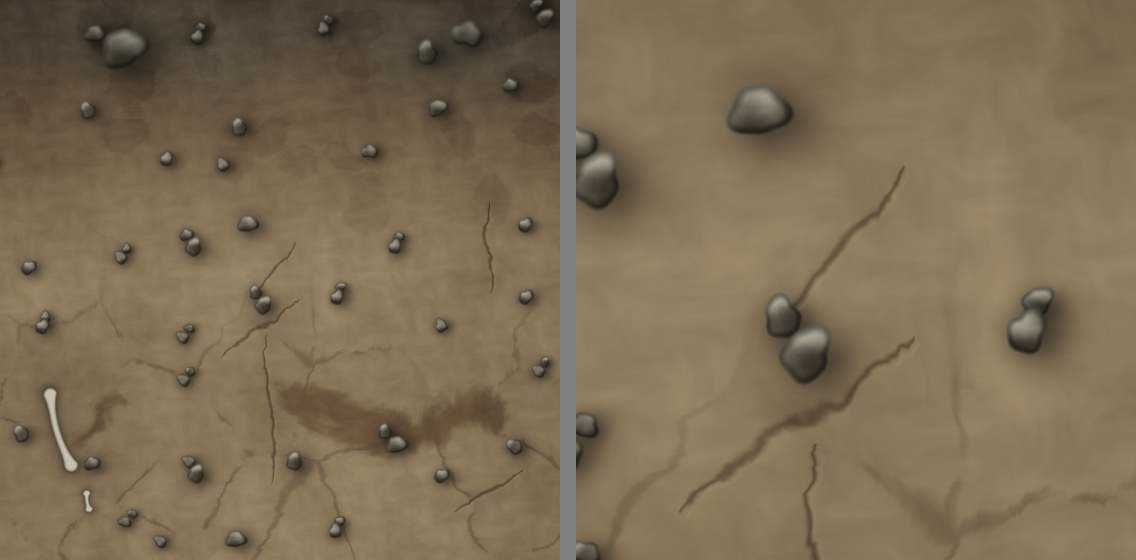
Left, the full canvas; right, a detail of the centre.
Reproduce this texture procedurally as a WebGL 2 fragment shader.

```glsl
#version 300 es
precision highp float;
uniform vec2 u_resolution;
out vec4 outColor;

#define SOIL_DARK vec3(0.32, 0.26, 0.19)
#define SOIL_LIGHT vec3(0.585, 0.51, 0.39)
#define MUD vec3(0.35, 0.265, 0.19)
#define STONE_DARK vec3(0.23, 0.20, 0.16)
#define STONE_LIGHT vec3(0.71, 0.68, 0.61)
#define BONE vec3(0.78, 0.75, 0.67)
#define STONE_CELLS 8.0
#define STONE_CHANCE 0.45
#define PLATE_CELLS 5.0
#define CRACK_WIDTH 0.0022

vec2 hash2(vec2 p) {
    vec3 q = fract(p.xyx * vec3(0.1031, 0.1030, 0.0973));
    q += dot(q, q.yzx + 33.33);
    return fract((q.xx + q.yz) * q.zy);
}

// Layered sines, each octave bending the next
float mottle(vec2 p) {
    float sum = 0.0, amp = 0.5;
    for (int i = 0; i < 5; i++) {
        p = mat2(0.8, 0.6, -0.6, 0.8) * p * 1.9 + 1.7;
        p += 0.9 * sin(p.yx * 0.8);
        sum += amp * sin(p.x) * sin(p.y);
        amp *= 0.55;
    }
    return sum;
}

// Cellular noise: nearest distance, gap to the second, cell value
vec3 cellular(vec2 p) {
    vec2 cell = floor(p);
    float near = 9.0, next = 9.0, id = 0.0;
    for (int j = -1; j <= 1; j++)
    for (int i = -1; i <= 1; i++) {
        vec2 c = cell + vec2(i, j);
        float d = length(c + hash2(c) - p);
        if (d < near) { next = near; near = d; id = hash2(c + 41.0).x; }
        else next = min(next, d);
    }
    return vec3(near, next - near, id);
}

// Distance to a segment, and the position along it
vec2 segment(vec2 p, vec2 a, vec2 b) {
    vec2 ab = b - a;
    float t = clamp(dot(p - a, ab) / dot(ab, ab), 0.0, 1.0);
    return vec2(length(p - a - ab * t), t);
}

// Faceted pebble lit from the upper left, with a soft shadow
void stone(inout vec3 col, vec2 p, vec2 center, float r, float seed) {
    vec2 d = (p - center) / r;
    vec2 s = (d - vec2(0.45, -0.3)) * vec2(0.7, 0.85);
    col *= 1.0 - 0.48 * exp(-dot(s, s));
    float turn = seed * 6.28;
    vec2 q = mat2(cos(turn), sin(turn), -sin(turn), cos(turn)) * d;
    float ang = atan(q.y, q.x);
    float shape = length(q * vec2(0.95, 1.25)) + 0.09 * sin(3.0 * ang + turn) + 0.05 * sin(5.0 * ang);
    float soft = 0.08 + 1.0 / (u_resolution.y * r);
    float facet = 0.3 * sin(q.x * 3.0 + turn) + 0.12 * mottle(q * 1.5 + turn);
    float lit = smoothstep(-0.65, 0.8, dot(d, vec2(-0.45, 0.7)) + facet);
    vec3 rock = mix(STONE_DARK, STONE_LIGHT * (0.85 + 0.15 * seed), lit);
    rock *= 1.0 - 0.45 * smoothstep(0.6, 1.0, shape);
    rock *= 1.0 - 0.2 * smoothstep(0.7, 1.0, center.y);
    col = mix(col, rock, 1.0 - smoothstep(1.0 - soft, 1.0 + soft, shape));
}

// Knobbed, slightly bowed bone
void bone(inout vec3 col, vec2 p, vec2 a, vec2 b, float w) {
    vec2 s = segment(p, a, b);
    float bow = 0.06 * length(b - a) * sin(3.14 * s.y);
    s = segment(p - vec2(-bow, 0.0), a, b);
    float d = s.x - w * (0.6 + 0.7 * pow(abs(2.0 * s.y - 1.0), 4.0));
    float soft = 0.0012 + 0.5 / u_resolution.y;
    col *= 1.0 - 0.4 * exp(-max(d, 0.0) / w);
    vec3 tone = BONE * (0.82 + 0.18 * smoothstep(0.0, -w * 0.6, d));
    col = mix(col, tone, 1.0 - smoothstep(-soft, soft, d));
}

void main() {
    vec2 uv = gl_FragCoord.xy / u_resolution;
    float broad = mottle(uv * 4.0), mid = mottle(uv * 13.0 + 7.0);
    float fine = mottle(uv * vec2(45.0, 60.0));
    vec2 warp = 0.022 * vec2(mid, mottle(uv * 12.0 + 23.0));

    // Soil tone: pale middle, dim sides, shaded top
    float y = uv.y + 0.07 * broad;
    float low = 1.0 - smoothstep(0.3, 0.6, y);
    float tone = 0.99 - 0.92 * smoothstep(0.45, 1.0, y) - 0.25 * smoothstep(0.96, 1.02, y);
    tone -= 0.15 * pow(2.0 * uv.x - 1.0, 2.0) + 0.1 * low;
    tone += 0.13 * broad + 0.13 * mid + 0.11 * fine;

    // Washed blots and worn plates
    vec3 blot = cellular(uv * 11.0 + warp * 14.0);
    float wash = (1.0 - smoothstep(0.38, 0.46, blot.x)) * step(0.6, blot.z);
    tone -= wash * mix(0.06, 0.13, smoothstep(0.5, 0.8, uv.y));
    vec3 plate = cellular((uv + warp) * PLATE_CELLS + 3.0);
    float worn = low * smoothstep(-0.1, 0.3, broad + mid + 0.1);
    tone += low * 0.12 * (plate.z - 0.5);
    tone -= worn * (0.28 * (1.0 - smoothstep(0.01, 0.05, plate.y)) + 0.12 * exp(-plate.y * 9.0));

    // Long cracks with a pale lip
    vec4 cracks[5] = vec4[5](vec4(0.47, 0.40, 0.49, 0.14), vec4(0.46, 0.475, 0.53, 0.56),
        vec4(0.40, 0.36, 0.53, 0.47), vec4(0.865, 0.64, 0.875, 0.48), vec4(0.81, 0.08, 0.93, 0.16));
    for (int i = 0; i < 5; i++) {
        vec2 q = uv + warp * 0.6;
        vec2 s = segment(q, cracks[i].xy, cracks[i].zw);
        float width = CRACK_WIDTH * (0.4 + sin(3.14 * s.y));
        float lip = segment(q + vec2(-0.004, 0.002), cracks[i].xy, cracks[i].zw).x;
        tone += 0.15 * exp(-lip / width) - 0.6 * exp(-s.x * s.x / (width * width));
        tone -= 0.1 * exp(-s.x * 45.0);
    }
    vec3 col = mix(SOIL_DARK, SOIL_LIGHT, clamp(tone, -0.35, 1.12));
    col = mix(col, vec3(dot(col, vec3(0.34))), 0.3 * smoothstep(0.78, 0.92, y));

    // Damp hollows
    vec2 m = uv + warp * 1.8;
    float wet = min(segment(m, vec2(0.53, 0.29), vec2(0.68, 0.22)).x, segment(m, vec2(0.68, 0.22), vec2(0.87, 0.28)).x);
    wet = min(wet - 0.036, segment(m, vec2(0.13, 0.22), vec2(0.21, 0.28)).x - 0.018);
    float hollow = 1.0 - smoothstep(-0.02, 0.012, wet);
    col = mix(col, MUD * (1.06 + 0.16 * mid + 0.1 * fine), 0.8 * hollow);

    // Scattered pebbles, some in pairs
    vec2 cell = floor(uv * STONE_CELLS);
    for (int j = -1; j <= 1; j++)
    for (int i = -1; i <= 1; i++) {
        vec2 c = cell + vec2(i, j), h = hash2(c + 5.0), k = hash2(c + 67.0);
        if (h.x > STONE_CHANCE) continue;
        vec2 center = (c + 0.15 + 0.7 * k) / STONE_CELLS;
        float r = mix(0.011, 0.018, h.y);
        if (k.x > 0.6) stone(col, uv, center + r * vec2(1.3 - 2.6 * h.y, 1.3), r * 0.75, k.y);
        stone(col, uv, center, r, h.y);
    }
    // Boulders along the shaded top
    for (int i = 0; i < 3; i++) {
        float k = float(i);
        vec2 center = i == 0 ? vec2(0.22, 0.914) : vec2(0.69, 0.872) + k * vec2(0.072, 0.034);
        stone(col, uv, center, 0.041 - 0.016 * k * (2.0 - 0.8 * k), 0.93 - 0.2 * k);
    }
    bone(col, uv, vec2(0.09, 0.295), vec2(0.127, 0.17), 0.009);
    bone(col, uv, vec2(0.155, 0.118), vec2(0.159, 0.092), 0.005);
    outColor = vec4(col, 1.0);
}
```
